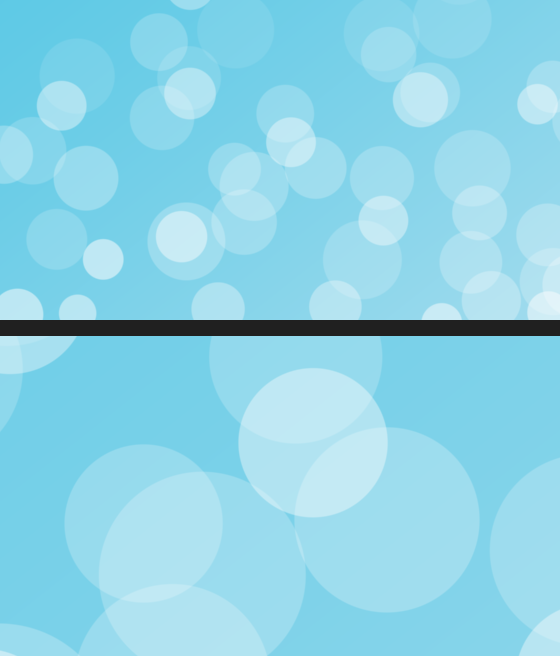
Top, the full canvas; bottom, a detail of the centre.
Write a Shadertoy shader that draws this background.

```glsl
// Soft white translucent discs scattered over a diagonal sky-blue gradient.

// Three pseudo-random values in 0..1 for a grid cell.
vec3 hash3(vec2 cell, float seed) {
    vec3 q = fract(vec3(cell.xyx + seed * 7.31) * vec3(0.1031, 0.1030, 0.0973));
    q += dot(q, q.yxz + 33.33);
    return fract((q.xxy + q.yzz) * q.zyx);
}

// Blends one layer of jittered discs over the colour.
// Sizes are fractions of the canvas height.
vec3 addDiscs(vec3 color, vec2 p, float seed, float cellSize,
              vec2 radiusRange, vec2 opacityRange) {
    vec2 home = floor(p / cellSize);
    float pixel = 1.0 / iResolution.y;

    for (int y = -1; y <= 1; y++) {
        for (int x = -1; x <= 1; x++) {
            vec2 cell = home + vec2(x, y);
            vec3 place = hash3(cell + 20.0, seed);
            vec3 look = hash3(cell + 57.0, seed + 3.0);

            vec2 center = (cell + 0.08 + 0.84 * place.xy) * cellSize;
            float radius = mix(radiusRange.x, radiusRange.y, place.z);
            float disc = 1.0 - smoothstep(-pixel, pixel, length(p - center) - radius);

            // Discs grow more opaque toward the bottom; some cells stay empty.
            float strength = clamp(0.4 * look.x + 0.7 * (1.0 - center.y), 0.0, 1.0);
            float opacity = mix(opacityRange.x, opacityRange.y, strength);
            opacity *= step(look.y, 0.86);

            color = mix(color, vec3(0.97, 0.985, 0.99), disc * opacity);
        }
    }
    return color;
}

void mainImage(out vec4 fragColor, in vec2 fragCoord) {
    vec2 uv = fragCoord / iResolution.xy;
    vec2 p = fragCoord / iResolution.y;

    // Diagonal gradient, deepest in the upper left.
    float slope = 0.58 * uv.x + 0.42 * (1.0 - uv.y);
    vec3 color = mix(vec3(0.37, 0.79, 0.90), vec3(0.63, 0.86, 0.93), pow(slope, 1.2));

    // Large faint discs, then medium ones, then small bright ones.
    color = addDiscs(color, p, 1.0, 0.34, vec2(0.095, 0.127), vec2(0.08, 0.28));
    color = addDiscs(color, p + 0.13, 2.0, 0.35, vec2(0.080, 0.104), vec2(0.18, 0.38));
    color = addDiscs(color, p + 0.21, 3.0, 0.36, vec2(0.058, 0.088), vec2(0.34, 0.62));

    fragColor = vec4(color, 1.0);
}
```
